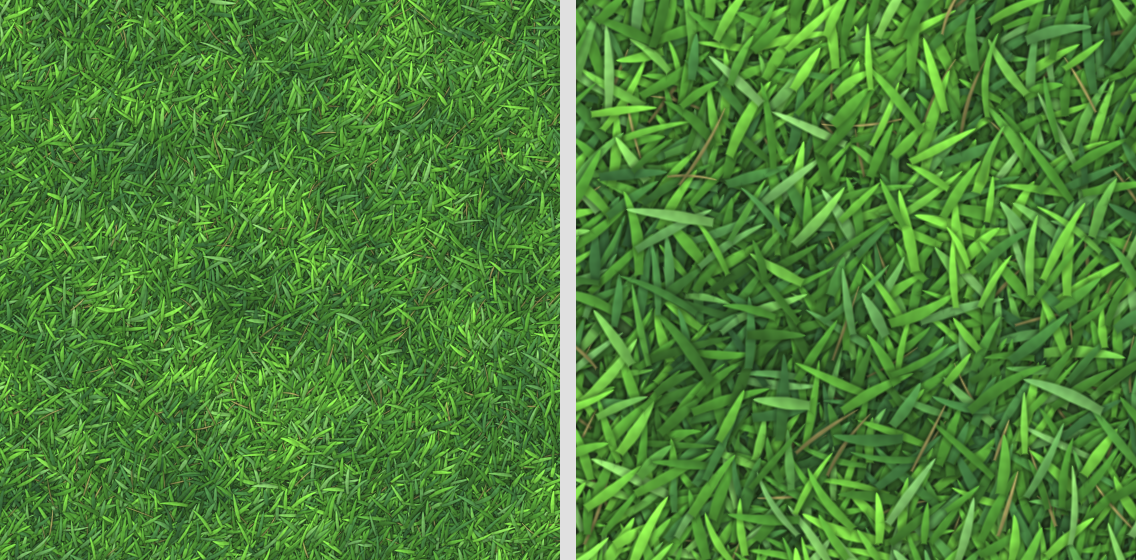
Left, the full canvas; right, a detail of the centre.
Write a WebGL 2 fragment shader that draws this texture.

```glsl
#version 300 es
precision highp float;
// Dense lawn of short, overlapping grass blades with dry straws and soft shadows.
uniform vec2 u_resolution;
out vec4 fragColor;

const int LAYERS = 20;
const float CELL = 0.03;
const float TAU = 6.2832;

const vec3 SOIL = vec3(0.13, 0.19, 0.11);
const vec3 DEEP_GREEN = vec3(0.14, 0.26, 0.11);
const vec3 MID_GREEN = vec3(0.25, 0.48, 0.16);
const vec3 LIGHT_GREEN = vec3(0.47, 0.78, 0.25);
const vec3 COOL_TINT = vec3(0.92, 0.92, 1.40);
const vec3 PALE_TINT = vec3(1.06, 0.91, 1.60);
const vec3 STRAW = vec3(0.62, 0.54, 0.34);
const vec3 SKY_FILL = vec3(0.058, 0.097, 0.044);
const float SUN_GAIN = 1.15;

// Three random values in 0..1 from an integer lattice point
vec3 hash3(ivec3 cell) {
  uvec3 v = uvec3(cell + 4096) * 1664525u + 12345u;
  for (int i = 0; i < 2; i++) {
    v.x += v.y * v.z;
    v.y += v.z * v.x;
    v.z += v.x * v.y;
    v ^= v >> 16u;
  }
  return vec3(v & 65535u) / 65535.0;
}

vec2 direction(float angle) {
  return vec2(cos(angle), sin(angle));
}

float cornerSlope(ivec2 corner, vec2 offset, int seed) {
  return dot(direction(TAU * hash3(ivec3(corner, seed)).x), offset);
}

// Gradient noise, roughly -0.7..0.7
float gradientNoise(vec2 p, int seed) {
  ivec2 i = ivec2(floor(p));
  vec2 f = fract(p);
  vec2 w = f * f * f * (f * (f * 6.0 - 15.0) + 10.0);
  float low = mix(cornerSlope(i, f, seed),
                  cornerSlope(i + ivec2(1, 0), f - vec2(1, 0), seed), w.x);
  float high = mix(cornerSlope(i + ivec2(0, 1), f - vec2(0, 1), seed),
                   cornerSlope(i + ivec2(1, 1), f - vec2(1, 1), seed), w.x);
  return mix(low, high, w.y);
}

// Blade around the origin: x = edge distance, y = root to tip, z = side to side
vec3 bladeShape(vec2 p, vec2 dir, float len, float halfWidth, float bend) {
  float along = dot(p, dir) / len + 0.5;
  float mid = along - 0.5;
  float across = dot(p, vec2(-dir.y, dir.x)) - bend * len * mid * mid;
  float taper = sqrt(clamp(1.7 * (1.0 - along), 0.0, 1.0)) * mix(0.75, 1.0, smoothstep(0.0, 0.4, along));
  float edge = max(abs(across) - halfWidth * taper, (abs(mid) - 0.5) * len);
  return vec3(edge, clamp(along, 0.0, 1.0), clamp(across / halfWidth, -1.0, 1.0));
}

// Mostly leaning right, the rest leaning left
float bladeAngle(vec3 rnd, float flow) {
  float lean = rnd.x < 0.68 ? 0.93 : 2.3;
  return lean + (rnd.y + rnd.z - 1.0) * 1.1 + flow;
}

vec3 bladeColor(float tone, float cool, float straw) {
  vec3 green = mix(DEEP_GREEN, MID_GREEN, smoothstep(0.0, 0.5, tone));
  green = mix(green, LIGHT_GREEN, smoothstep(0.4, 1.0, tone));
  green *= mix(vec3(1.0), mix(COOL_TINT, PALE_TINT, smoothstep(0.3, 0.8, tone)), cool);
  return mix(green, STRAW * (0.5 + 0.6 * tone), straw);
}

// Paint one layer of scattered blades over the colour below
vec3 paintLayer(vec3 below, vec2 uv, int layer, float patchTone, float flow, float soft) {
  float depth = float(layer) / float(LAYERS - 1);
  vec2 shift = hash3(ivec3(7, 3, layer)).xy * CELL;
  vec2 grid = (uv + shift) / CELL;
  ivec2 home = ivec2(floor(grid));
  vec3 color = below;
  for (int y = -1; y <= 1; y++) {
    for (int x = -1; x <= 1; x++) {
      ivec2 cell = home + ivec2(x, y);
      vec3 place = hash3(ivec3(cell, layer + 50));
      vec3 turn = hash3(ivec3(cell, layer + 150));
      vec3 look = hash3(ivec3(cell, layer + 250));
      float straw = step(0.96, look.z);

      vec2 p = (grid - vec2(cell) - place.xy) * CELL;
      float len = mix(0.024, 0.054, place.z);
      float halfWidth = mix(0.0020, 0.0037, look.y) * mix(1.0, 0.35, straw);
      float bend = (fract(turn.z * 7.0) - 0.5) * 0.4;
      vec3 blade = bladeShape(p, direction(bladeAngle(turn, flow)), len, halfWidth, bend);

      float tone = 0.08 + 0.38 * depth + 0.62 * (look.x - 0.35) + 0.27 * patchTone;
      float cool = smoothstep(0.45, 0.9, fract(look.z * 5.0) - 0.3 * patchTone);
      vec3 paint = bladeColor(clamp(tone, 0.0, 1.0), cool, straw);
      paint *= mix(0.74, 1.14, blade.y) * (1.0 + 0.11 * blade.z);

      color *= 1.0 - 0.3 * smoothstep(0.0035, 0.0, blade.x);
      color = mix(color, paint, smoothstep(soft, -soft, blade.x));
    }
  }
  return color;
}

void main() {
  vec2 uv = gl_FragCoord.xy / u_resolution.y;
  float soft = max(0.85 / u_resolution.y, 0.0009);
  float patchTone = gradientNoise(uv * 5.0, 11) + 0.6 * gradientNoise(uv * 13.0, 12);
  float flow = 0.6 * gradientNoise(uv * 4.0, 13);

  vec3 color = SOIL * (1.0 + 0.5 * gradientNoise(uv * 120.0, 14));
  for (int layer = 0; layer < LAYERS; layer++) {
    color = paintLayer(color, uv, layer, patchTone, flow, soft);
  }
  color *= 1.0 + 0.14 * gradientNoise(uv * 190.0, 15);
  fragColor = vec4(color * SUN_GAIN + SKY_FILL, 1.0);
}
```
